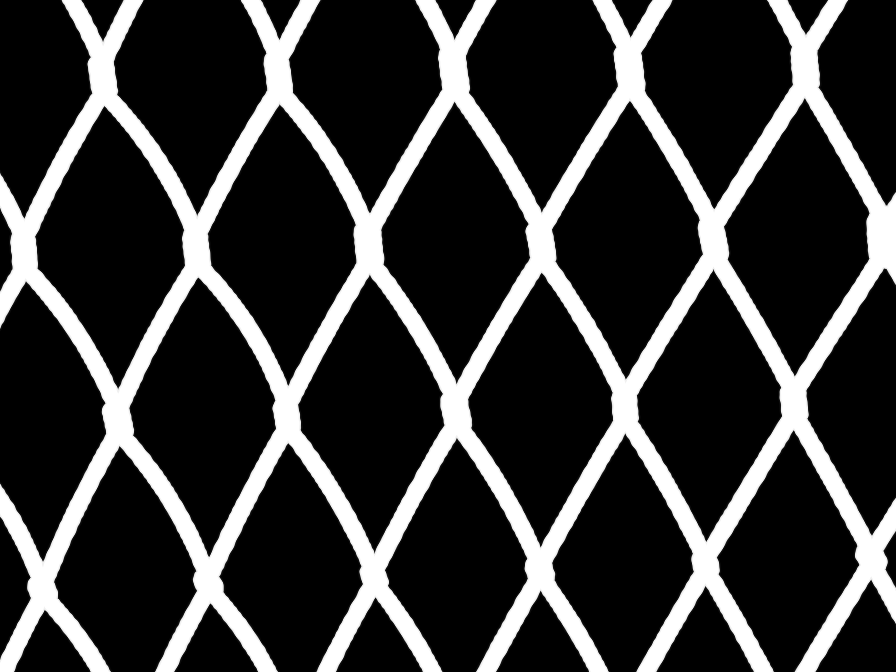
Give the GLSL for this pattern, as a Shadertoy shader.

```glsl
// Chain-link mesh: white wires hooked together at knots on black, seen slightly askew.
// A loop walks a staggered lattice, bends it by a mild perspective, and takes the
// nearest distance to each knot and to the two bowed wires that hang below it.

// All lengths are fractions of the canvas height.
const float WIRE_RADIUS = 0.0131;
const float KNOT_RADIUS = 0.0200;
const float KNOT_LEAN = 0.0025;
const float KNOT_REACH = 0.0210;       // half height of a knot in the top row
const float REACH_LOSS = 0.0016;       // knots shorten towards the bottom
const float BOW_LEFT = 0.0140;         // sag of the wires at the left edge
const float BOW_RIGHT = 0.0015;        // sag of the wires at the right edge
const float COUNTER_BOW = 0.35;        // sag of left-going wires against right-going
const float ROUGHNESS = 0.0006;
const float RIM_WIDTH = 0.0022;
const vec2 SWOLLEN_KNOT = vec2(4.5, 1.0);
const float SWELLING = 0.0080;
const int FIRST_CELL = -1;
const int LAST_ROW = 4;
const int LAST_COLUMN = 6;

const vec3 BACKGROUND = vec3(0.0);
const vec3 HALO = vec3(0.05);
const vec3 WIRE_RIM = vec3(0.94);
const vec3 WIRE_CORE = vec3(1.0);

float hash(vec2 cell) {
    return fract(sin(dot(cell, vec2(127.1, 311.7))) * 4375.85);
}

// Lattice cell (column, row) to canvas position, with y running down.
vec2 knotPosition(vec2 cell) {
    float u = cell.x, v = cell.y;
    float x = 0.153 + 0.2613 * u + v * (0.0113 - 0.0049 * u);
    float y = 0.1165 + 0.2615 * v - 0.0030 * v * v
            - u * (0.0040 + 0.0004 * v + 0.0005 * v * v);
    return vec2(x, y);
}

float knotReach(float row) {
    return max(KNOT_REACH - REACH_LOSS * row * row, 0.005);
}

// Distance to the centre line of a segment that bows sideways as a parabola.
float bowedLine(vec2 p, vec2 a, vec2 b, float bow) {
    float span = length(b - a);
    vec2 dir = (b - a) / span;
    float along = dot(p - a, dir);
    float across = dot(p - a, vec2(dir.y, -dir.x));
    float t = clamp(along / span, 0.0, 1.0);
    return length(vec2(along - t * span, across - 4.0 * bow * t * (1.0 - t)));
}

// Leaning capsule with a slightly uneven girth.
float knotDistance(vec2 p, vec2 cell) {
    float reach = knotReach(cell.y) * mix(0.9, 1.1, hash(cell));
    vec2 tip = vec2(KNOT_LEAN * mix(0.3, 1.4, hash(cell + 7.0)), reach);
    float radius = KNOT_RADIUS * mix(0.95, 1.05, hash(cell + 3.0));
    if (distance(cell, SWOLLEN_KNOT) < 0.1) radius += SWELLING;
    return bowedLine(p, -tip, tip, 0.0) - radius;
}

float meshDistance(vec2 p) {
    float d = 1.0;
    for (int row = FIRST_CELL; row <= LAST_ROW; row++) {
        float stagger = 0.5 * float(row & 1);
        for (int column = FIRST_CELL; column <= LAST_COLUMN; column++) {
            vec2 cell = vec2(float(column) - stagger, float(row));
            vec2 knot = knotPosition(cell);
            d = min(d, knotDistance(p - knot, cell));

            // Wires leave the foot of this knot and enter the heads of the next two.
            vec2 foot = knot + vec2(0.0, knotReach(cell.y));
            float bow = mix(BOW_LEFT, BOW_RIGHT, clamp(cell.x / 4.0, 0.0, 1.0));
            bow *= mix(0.8, 1.2, hash(cell + 11.0));
            for (float side = -1.0; side <= 1.0; side += 2.0) {
                vec2 next = cell + vec2(0.5 * side, 1.0);
                vec2 head = knotPosition(next) - vec2(0.0, knotReach(next.y));
                float sag = side > 0.0 ? bow : -COUNTER_BOW * bow;
                d = min(d, bowedLine(p, foot, head, sag) - WIRE_RADIUS);
            }
        }
    }
    return d;
}

void mainImage(out vec4 fragColor, in vec2 fragCoord) {
    vec2 p = vec2(fragCoord.x, iResolution.y - fragCoord.y) / iResolution.y;
    float edge = 0.6 / iResolution.y;

    // Layered sines roughen the outline a little.
    float wear = sin(p.x * 290.0 + 3.0 * sin(p.y * 70.0)) * sin(p.y * 330.0 + p.x * 90.0);
    float d = meshDistance(p) + ROUGHNESS * wear;

    // Dark halo outside, pale rim inside, then the white core.
    vec3 color = mix(HALO, BACKGROUND, smoothstep(-edge, edge, d - RIM_WIDTH));
    color = mix(WIRE_RIM, color, smoothstep(-edge, edge, d));
    color = mix(WIRE_CORE, color, smoothstep(-edge, edge, d + RIM_WIDTH));
    fragColor = vec4(color, 1.0);
}
```
